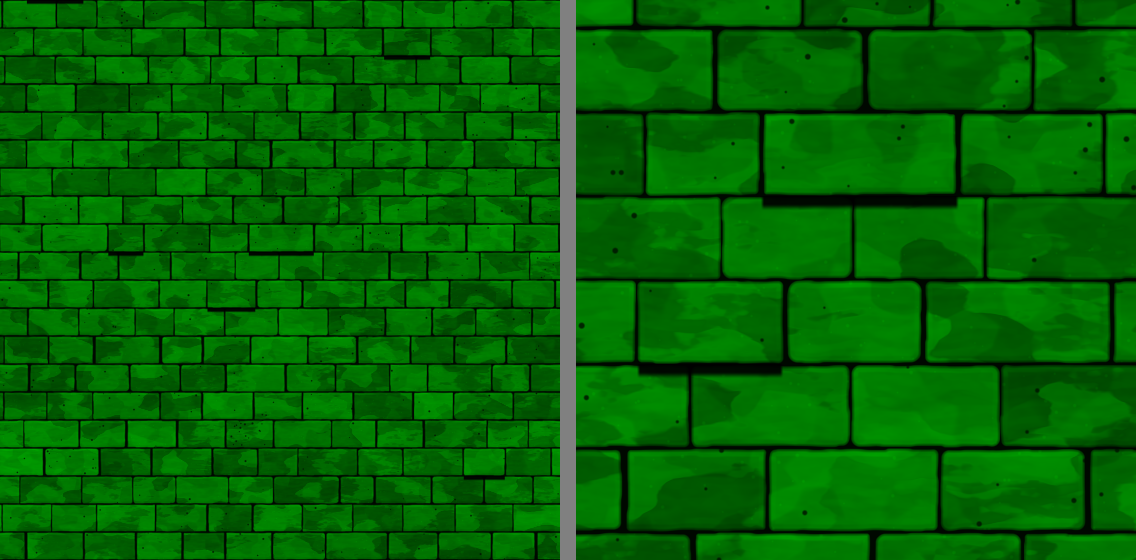
Left: the whole. Right: its middle third, enlarged.
Write a WebGL 1 fragment shader that draws this texture.

```glsl
precision highp float;
// Worn green brick wall: 20 staggered courses of 11 uneven bricks with stains, pits and a few jutting bricks.
uniform vec2 u_resolution;

const vec2 GRID = vec2(11.0, 20.0);

float hash(vec2 p) {
  return fract(sin(dot(p, vec2(127.1, 311.7))) * 43758.545);
}

vec2 hash2(vec2 p) {
  return vec2(hash(p), hash(p + 57.3));
}

// Soft cellular noise: flat patches of random tone, blended at their borders.
float patches(vec2 p, float sharpness) {
  vec2 cell = floor(p), sum = vec2(0.0);
  for (int j = -1; j <= 1; j++) {
    for (int i = -1; i <= 1; i++) {
      vec2 c = cell + vec2(float(i), float(j));
      vec2 d = c + hash2(c) - p;
      sum += exp(-sharpness * dot(d, d)) * vec2(hash(c + 19.7), 1.0);
    }
  }
  return sum.x / sum.y;
}

// Sparse round pits: coverage of the scattered dots at p.
float pits(vec2 p, float density, float soft) {
  vec2 cell = floor(p);
  float cover = 0.0;
  for (int j = -1; j <= 1; j++) {
    for (int i = -1; i <= 1; i++) {
      vec2 c = cell + vec2(float(i), float(j));
      float radius = 0.1 + 0.26 * hash(c + 5.1);
      float dist = length(c + hash2(c) - p);
      cover = max(cover, step(hash(c + 8.9), density) * (1.0 - smoothstep(radius - soft, radius + soft, dist)));
    }
  }
  return cover;
}

float jointAt(float column, float row) {
  return column + 0.36 * (hash(vec2(mod(column, GRID.x), mod(row, GRID.y)) + 3.7) - 0.5);
}

// Left joint, right joint, then the wrapped column and row of the brick at p.
vec4 brickAt(vec2 p) {
  float row = floor(p.y);
  float shift = 0.5 * mod(row + 1.0, 2.0);
  float x = p.x + shift;
  float column = floor(x);
  if (x < jointAt(column, row)) column -= 1.0;
  else if (x >= jointAt(column + 1.0, row)) column += 1.0;
  return vec4(jointAt(column, row) - shift, jointAt(column + 1.0, row) - shift,
              mod(column, GRID.x), mod(row, GRID.y));
}

void main() {
  vec2 p = gl_FragCoord.xy / u_resolution * GRID;
  float px = GRID.y / u_resolution.y;
  float aspect = GRID.y / GRID.x;

  // Brick-local position, measured in course heights.
  vec4 brick = brickAt(p);
  vec2 id = brick.zw;
  vec2 q = vec2((p.x - 0.5 * (brick.x + brick.y)) * aspect, fract(p.y) - 0.5);
  vec2 seeded = q + 31.0 * hash2(id + 1.9);

  // Rounded outline: thin joints, some of them wider, with slightly worn edges.
  vec2 gap = vec2(0.016 + 0.04 * pow(hash(id + 4.2), 3.0), 0.018 + 0.01 * hash(id + 6.6));
  vec2 halfSize = vec2(0.5 * (brick.y - brick.x) * aspect, 0.5) - gap;
  float corner = 0.03 + 0.09 * pow(hash(id + 8.1), 2.0);
  vec2 b = abs(q) - halfSize + corner;
  float dist = length(max(b, 0.0)) + min(max(b.x, b.y), 0.0) - corner;
  dist += 0.022 * (patches(seeded * 4.0, 8.0) - 0.5);

  // Broad stains with edges feathered by horizontal brush streaks.
  vec2 warp = vec2(0.05, 0.025) * sin(seeded.yx * vec2(15.0, 6.0));
  float broad = patches((seeded + warp) * vec2(1.3, 1.9), 9.0);
  float streak = patches((seeded + warp) * vec2(2.6, 12.0), 6.0);
  float grain = patches(seeded * vec2(9.0, 15.0), 6.0);
  float smear = broad + 0.26 * (streak - 0.5) + 0.14 * (grain - 0.5);
  float stain = smoothstep(0.42, 0.6, smear + 0.45 * (hash(id + 12.4) - 0.5));

  // Tone of each brick, drifting slowly over the wall.
  float bright = step(0.92, hash(id + 15.8));
  vec2 turn = 6.2832 * p / GRID;
  float drift = sin(turn.x + 2.0 * turn.y) + sin(2.0 * turn.x - turn.y + 2.0);
  float tone = 0.475 + 0.075 * (hash(id + 10.3) - 0.5) + 0.06 * bright + 0.009 * drift;
  tone -= stain * (0.125 - 0.07 * bright);
  tone += 0.04 * (streak - 0.5) + 0.02 * (grain - 0.5);
  tone -= 0.05 * (smoothstep(0.35, 0.7, patches(seeded * vec2(2.2, 2.8) + 9.0, 8.0)) - 0.5);

  // Worn rim: pale line along the top, faint one on the sides, dark foot.
  float rim = smoothstep(-0.09, -0.06, dist);
  float upper = smoothstep(0.3, 0.42, q.y);
  float lower = smoothstep(-0.3, -0.42, q.y);
  tone += rim * (0.065 * upper * streak + 0.015 - 0.045 * lower);
  tone *= 1.0 - 0.4 * smoothstep(-0.035, 0.0, dist);

  // Pits gather on some bricks only.
  float density = 0.003 + 0.06 * smoothstep(0.8, 1.0, hash(id + 21.5));
  tone = mix(tone, 0.08, 0.85 * pits(seeded * 10.0, density, 0.08 + 5.0 * px));
  tone += 0.05 * pits(seeded * 17.0 + 40.0, 0.02, 0.1 + 8.0 * px);

  // Mortar joints.
  float green = mix(tone, 0.03, smoothstep(-0.5 * px, 0.5 * px + 0.01, dist));

  // Jutting bricks cast a short shadow on the course below.
  vec4 above = brickAt(p + vec2(0.0, 1.0));
  float juts = step(0.945, hash(above.zw + 27.2));
  float drop = 1.0 - fract(p.y);
  float side = min(p.x - above.x, above.y - p.x) * aspect;
  float shadow = juts * smoothstep(0.0, 0.05, side) * (1.0 - smoothstep(0.09, 0.18, drop));
  green *= 1.0 - 0.93 * shadow;

  gl_FragColor = vec4(0.0, clamp(green, 0.0, 1.0), 0.0, 1.0);
}
```
